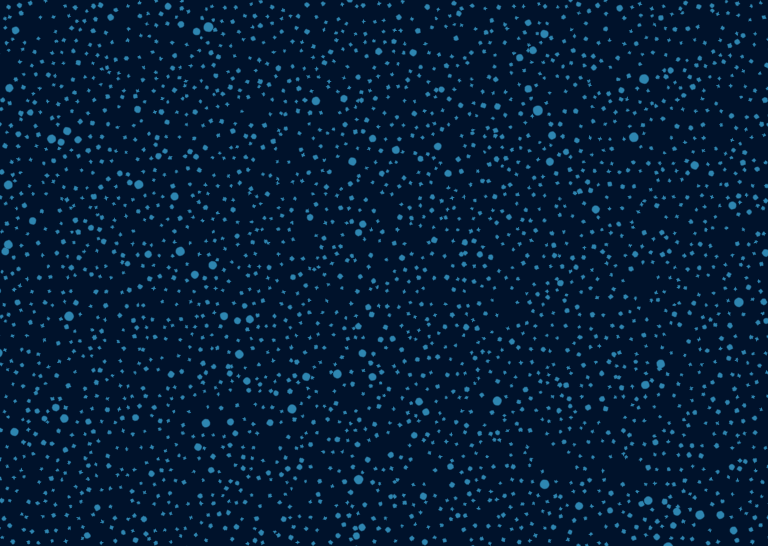
Write a WebGL 2 fragment shader that draws this pattern.

```glsl
#version 300 es
precision highp float;

#define ROWS 46.0        // rows of dots over the canvas height
#define JITTER 0.6       // scatter of a dot within its cell
#define GAPS 0.07        // share of empty cells
#define DRIFT 0.9        // bending of the grid, in cells
#define R_MIN 0.128      // smallest radius, in cells
#define R_SPREAD 0.10    // extra radius of the medium dots
#define R_RARE 0.20      // extra radius of the few large dots
#define RARITY 45.0      // higher means fewer large dots
#define WOBBLE 0.85      // roughness of the smallest outlines
#define SOFTNESS 0.95    // half width of the edge, in pixels

uniform vec2 u_resolution;
out vec4 fragColor;

const vec3 NIGHT = vec3(0.0, 0.07, 0.168);
const vec3 BLUE = vec3(0.182, 0.525, 0.695);

vec2 hash2(vec2 p) {
  vec3 q = fract(p.xyx * vec3(0.1031, 0.1030, 0.0973));
  q += dot(q, q.yzx + 33.33);
  return fract((q.xx + q.yz) * q.zy);
}

float cornerSlope(vec2 corner, vec2 offset) {
  return dot(hash2(corner) * 2.0 - 1.0, offset);
}

float gradientNoise(vec2 p) {
  vec2 i = floor(p), f = p - i;
  vec2 u = f * f * f * (f * (f * 6.0 - 15.0) + 10.0);
  vec2 e = vec2(1.0, 0.0);
  float low = mix(cornerSlope(i, f), cornerSlope(i + e, f - e), u.x);
  float high = mix(cornerSlope(i + e.yx, f - e.yx),
                   cornerSlope(i + e.xx, f - e.xx), u.x);
  return mix(low, high, u.y);
}

// Distance to a dot: small ones are cut like diamonds, large ones are round
float dotDistance(vec2 v, vec2 id) {
  vec2 traits = hash2(id + 71.0);
  float roundDist = length(v);
  if (traits.y < GAPS || roundDist > 0.7) return 1.0;
  float size = traits.x;
  float radius = R_MIN + R_SPREAD * pow(size, 2.5) + R_RARE * pow(size, RARITY);
  float rough = WOBBLE * pow(R_MIN / radius, 2.0);
  float tilt = hash2(id + 131.0).x - 0.5;
  vec2 turned = v * cos(tilt) + vec2(-v.y, v.x) * sin(tilt);
  float diamondDist = 0.8 * (abs(turned.x) + abs(turned.y));
  vec2 direction = v / max(roundDist, 1e-4);
  float bump = gradientNoise(direction * 1.3 + id * 3.7 + 20.0);
  return mix(roundDist, diamondDist, rough) - radius * (1.0 + rough * bump);
}

// Jittered grid with shifted odd rows, bent so that the density is uneven
vec2 dotCenter(vec2 id) {
  vec2 bend = id * 0.28;
  vec2 drift = vec2(gradientNoise(bend), gradientNoise(bend + 57.0));
  vec2 scatter = JITTER * (hash2(id) - 0.5);
  return id + vec2(0.5 * mod(id.y, 2.0), 0.0) + 0.5 + scatter + DRIFT * drift;
}

float dotField(vec2 p) {
  float nearest = 1.0;
  float row = floor(p.y);
  for (int y = -1; y <= 1; y++) {
    float r = row + float(y);
    float column = floor(p.x - 0.5 * mod(r, 2.0));
    for (int x = -1; x <= 1; x++) {
      vec2 id = vec2(column + float(x), r);
      nearest = min(nearest, dotDistance(p - dotCenter(id), id));
    }
  }
  return nearest;
}

void main() {
  vec2 p = gl_FragCoord.xy / u_resolution.y * ROWS + 8.0;
  float edge = SOFTNESS * ROWS / u_resolution.y;
  float cover = 1.0 - smoothstep(-edge, edge, dotField(p));
  fragColor = vec4(mix(NIGHT, BLUE, cover), 1.0);
}
```
